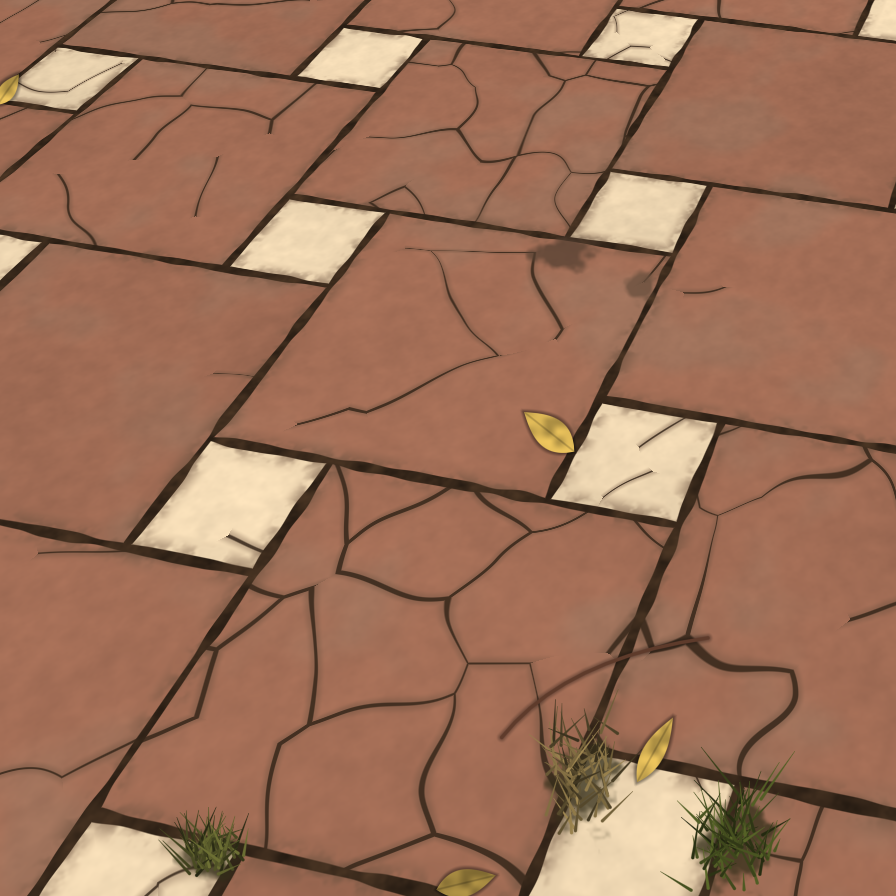
Reproduce this texture procedurally as a WebGL 1 fragment shader.

```glsl
precision highp float;
// Weathered terracotta paving in perspective: large red and small cream squares
// in a pinwheel lattice, reached through a projective transform. Cracks are
// partly erased Voronoi edges; grass, leaves and a twig lie on top.
uniform vec2 u_resolution;

const float SMALL = 0.37; // side of a cream tile; a red tile has side 1
const vec3 TERRACOTTA = vec3(0.62, 0.415, 0.325);
const vec3 CREAM = vec3(0.91, 0.82, 0.68);
const vec3 DUST = vec3(0.56, 0.43, 0.35);
const vec3 DIRT = vec3(0.41, 0.31, 0.24);
const vec3 JOINT = vec3(0.21, 0.15, 0.10);
const vec3 YELLOW = vec3(0.82, 0.68, 0.32);

float hash(vec2 p) {
  vec3 q = fract(p.xyx * 0.1031);
  q += dot(q, q.yzx + 33.33);
  return fract((q.x + q.y) * q.z);
}
vec2 hash2(vec2 p) { return vec2(hash(p), hash(p + 71.0)); }
float noise(vec2 p) {
  vec2 i = floor(p), f = fract(p);
  f *= f * (3.0 - 2.0 * f);
  return mix(mix(hash(i), hash(i + vec2(1, 0)), f.x),
             mix(hash(i + vec2(0, 1)), hash(i + 1.0), f.x), f.y);
}
float fbm(vec2 p) {
  return 0.55 * noise(p) + 0.3 * noise(p * 2.1 + 9.0) + 0.15 * noise(p * 4.3 + 5.0);
}
float below(float d, float edge, float aa) { return 1.0 - smoothstep(edge - aa, edge + aa, d); }

// Offset of the k-th cell in an n by n block around the middle
vec2 neighbour(int k, float n) {
  float row = floor((float(k) + 0.5) / n);
  return vec2(float(k) - n * row, row) - floor(n * 0.5);
}

// Distance to Voronoi edges, of which only the share "keep" survives
float crackDistance(vec2 p, float keep) {
  vec2 cell = floor(p), f = p - cell, site = vec2(9), siteId = cell;
  float edge = 9.0;
  for (int k = 0; k < 9; k++) {
    vec2 g = neighbour(k, 3.0), r = g + hash2(cell + g) - f;
    if (dot(r, r) < dot(site, site)) { site = r; siteId = cell + g; }
  }
  for (int k = 0; k < 25; k++) {
    vec2 g = neighbour(k, 5.0), r = g + hash2(cell + g) - f, gap = r - site;
    if (dot(gap, gap) > 1e-4 && hash(siteId + cell + g + 5.0) < keep)
      edge = min(edge, dot(0.5 * (r + site), normalize(gap)));
  }
  return edge;
}

// Share of broken edges in the red tile of a lattice cell
float damage(vec2 id) {
  if (abs(id.x) < 0.5) return 0.5 + 0.3 * mod(abs(id.y), 2.0);
  if (id.x > 0.0) return abs(id.y - 0.5) < 1.0 ? 0.04 : 0.7;
  return 0.12 + 0.4 * step(0.5, id.y);
}

float boxDistance(vec2 p, vec2 corner, float side) {
  vec2 d = abs(p - corner - 0.5 * side) - 0.5 * side;
  return max(d.x, d.y);
}

vec2 toPlane(vec2 st) { return st.x * vec2(1, SMALL) + st.y * vec2(-SMALL, 1); }

// Paved surface at lattice coordinates st
vec3 paving(vec2 st, float aa) {
  vec2 p = toPlane(st), id = vec2(0), local = p;
  float inside = 9.0, isSmall = 0.0;
  for (int k = 0; k < 9; k++) {
    vec2 c = floor(st) + neighbour(k, 3.0), q = p - toPlane(c);
    float big = boxDistance(q, vec2(0), 1.0), little = boxDistance(q, vec2(0, -SMALL), SMALL);
    if (min(big, little) < inside) {
      inside = min(big, little); id = c; local = q; isSmall = step(little, big);
    }
  }
  float border = -inside, cloud = fbm(p * 3.0 + 20.0), grain = fbm(p * 24.0);
  vec3 col = mix(TERRACOTTA, DUST, 0.5 * smoothstep(0.5, 0.75, cloud));
  col = mix(col, CREAM, isSmall) * (0.9 + 0.1 * cloud + 0.1 * grain + 0.05 * hash(id + 40.0));
  col = mix(col, DIRT, 0.6 * below(border, 0.035, 0.035) * smoothstep(0.3, 0.7, grain));
  // Each tile breaks in its own way, some only with hairlines
  float keep = mix(damage(id), 0.45 * step(0.3, hash(id + 8.0)), isSmall);
  float scale = mix(1.9 + 1.1 * keep, 3.6, isSmall);
  vec2 bend = vec2(noise(p * 5.0), noise(p * 5.0 + 31.0)) - 0.5;
  float crack = crackDistance((local + 0.12 * bend) * scale + id * 37.0, keep) / scale;
  float width = (0.001 + 0.009 * noise(p * 4.0 + 7.0)) * mix(0.4 + 0.6 * keep, 0.5, isSmall);
  col = mix(col, DIRT, 0.35 * below(crack, width + 0.01, 0.01));
  col = mix(col, JOINT, 0.85 * below(crack, width, aa));
  return mix(col, JOINT * (0.6 + 0.9 * grain), below(border, 0.007 + 0.012 * noise(p * 13.0), aa));
}

float segmentDistance(vec2 q, vec2 a, vec2 b, float taper) {
  float h = clamp(dot(q - a, b - a) / dot(b - a, b - a), 0.0, 1.0);
  return length(q - mix(a, b, h)) + taper * h;
}

void addStain(inout vec3 col, vec2 q, vec2 size, vec3 tint) {
  col = mix(col, tint, 0.75 * below(length(q / size) + fbm(q * 50.0) - 0.5, 0.75, 0.25));
}

void addTwig(inout vec3 col, vec2 q, vec2 a, vec2 bend, vec2 b, float aa) {
  float d = 1.0;
  vec2 last = a;
  for (int i = 1; i <= 10; i++) {
    float t = float(i) / 10.0;
    vec2 next = mix(mix(a, bend, t), mix(bend, b, t), t);
    d = min(d, segmentDistance(q, last, next, 0.0));
    last = next;
  }
  col = mix(col * (1.0 - 0.3 * below(d, 0.004, 0.003)), vec3(0.37, 0.23, 0.17), below(d, 0.002, aa));
}

void addLeaf(inout vec3 col, vec2 q, vec2 axis, float girth, vec3 tint, float aa) {
  float len = length(axis), x = dot(q, axis) / (len * len);
  float y = abs(q.x * axis.y - q.y * axis.x) / len;
  float d = max(y - girth * (1.0 - x * x) * (1.0 - 0.25 * x), (abs(x) - 1.0) * len);
  tint *= (0.8 + 0.35 * noise(q * 90.0)) * (1.0 - 0.2 * below(y, 0.001, 0.001));
  col = mix(col * (1.0 - 0.4 * below(d, 0.003, 0.003)), tint, below(d, 0.0, aa));
}

void addGrass(inout vec3 col, vec2 q, vec2 spread, float dry, float aa) {
  if (length(q / spread) > 3.0) return;
  addStain(col, q, spread, vec3(0.20, 0.18, 0.10));
  for (int i = 0; i < 70; i++) {
    vec2 seed = vec2(float(i), floor(spread.x * 999.0)), rnd = hash2(seed);
    vec2 root = (hash2(seed + 13.0) + hash2(seed + 29.0) - 1.0) * spread;
    vec2 tip = root + vec2(1.8 * rnd.x - 0.9, -0.25 - 0.9 * rnd.y) * spread.x;
    vec3 blade = mix(vec3(0.20, 0.23, 0.09), vec3(0.42, 0.33, 0.22), dry);
    blade *= 0.6 + 1.2 * hash(seed + 3.0);
    col = mix(col, blade, below(segmentDistance(q, root, tip, 0.0016), 0.0018, aa));
  }
}

void main() {
  vec2 q = gl_FragCoord.xy / u_resolution;
  q.y = 1.0 - q.y; // far at 0, near at 1
  float aa = 0.8 / min(u_resolution.x, u_resolution.y);
  vec3 h = mat3(3.288, -0.457, -0.011, 1.056, -4.493, 0.923, -1.288, 2.307, 0.979) * vec3(q, 1);
  vec3 col = paving(h.xy / h.z, 4.0 * aa / h.z);
  addStain(col, q - vec2(0.63, 0.285), vec2(0.045, 0.022), DIRT * 0.8);
  addStain(col, q - vec2(0.715, 0.32), vec2(0.022, 0.018), DIRT);
  addTwig(col, q, vec2(0.56, 0.823), vec2(0.63, 0.735), vec2(0.79, 0.712), aa);
  addGrass(col, q - vec2(0.65, 0.875), vec2(0.045, 0.065), 0.7, aa);
  addGrass(col, q - vec2(0.82, 0.945), vec2(0.052, 0.06), 0.0, aa);
  addGrass(col, q - vec2(0.235, 0.96), vec2(0.04, 0.03), 0.2, aa);
  addLeaf(col, q - vec2(0.613, 0.482), vec2(-0.028, -0.022), 0.017, YELLOW, aa);
  addLeaf(col, q - vec2(0.731, 0.837), vec2(0.020, -0.036), 0.012, YELLOW, aa);
  addLeaf(col, q - vec2(0.009, 0.10), vec2(0.012, -0.017), 0.009, YELLOW, aa);
  addLeaf(col, q - vec2(0.52, 0.985), vec2(0.033, -0.008), 0.015, YELLOW * 0.75, aa);
  gl_FragColor = vec4(col, 1.0);
}
```
